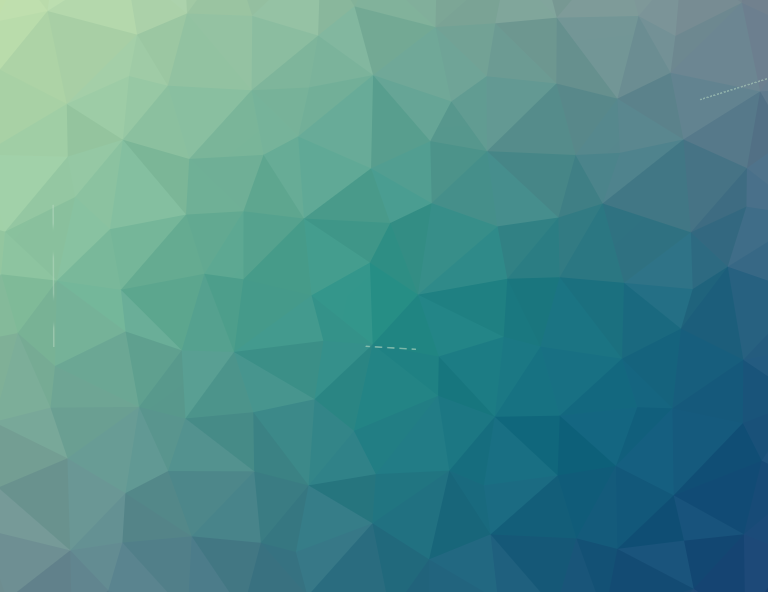
A Shadertoy shader for this background:

```glsl
vec3 path(vec3 a, vec3 b, vec3 c, float t) {
    t = 2.0 * clamp(t, 0.0, 1.0);
    return mix(mix(a, b, min(t, 1.0)), c, max(t - 1.0, 0.0));
}

// Pale green to teal to deep blue, with grey in the other two corners
vec3 gradient(vec2 uv) {
    vec3 left   = path(vec3(0.43, 0.54, 0.57), vec3(0.54, 0.76, 0.62), vec3(0.77, 0.89, 0.69), uv.y);
    vec3 centre = path(vec3(0.18, 0.42, 0.50), vec3(0.19, 0.56, 0.52), vec3(0.51, 0.70, 0.61), uv.y);
    vec3 right  = path(vec3(0.14, 0.26, 0.45), vec3(0.22, 0.38, 0.50), vec3(0.46, 0.52, 0.57), uv.y);
    vec2 fromBlue = uv - vec2(0.80, 0.30);
    float blueGlow = exp(-8.0 * dot(fromBlue, fromBlue));
    return path(left, centre, right, uv.x) - vec3(0.12, 0.01, 0.0) * blueGlow;
}

// Lattice corner displaced by layered sines
vec2 vertex(vec2 cell) {
    vec2 jitter = 0.18 * sin(cell.x * vec2(2.4, 4.1) + cell.y * vec2(5.2, 1.7))
                + 0.12 * sin(cell.x * vec2(5.3, 2.9) - cell.y * vec2(3.1, 4.6) + 1.3);
    return (cell + jitter - vec2(0.0, 0.23)) * vec2(0.105, 0.11);
}

// Positive distance to the left of the line from a to b
float side(vec2 p, vec2 a, vec2 b) {
    vec2 d = normalize(b - a);
    return dot(p - a, vec2(-d.y, d.x));
}

// Flat facet colour in rgb, weighted by its coverage in alpha
vec4 facet(vec2 p, vec2 a, vec2 b, vec2 c, float pixel) {
    float inside = min(side(p, a, b), min(side(p, b, c), side(p, c, a)));
    float coverage = clamp(inside / pixel + 0.5, 0.0, 1.0);
    vec2 middle = (a + b + c) / 3.0;
    float tint = 0.018 * sin(dot(middle, vec2(131.0, 87.0)));
    return vec4(gradient(middle / vec2(1.3, 1.0)) + tint, 1.0) * coverage;
}

// Thin broken seam between two facets
float seam(vec2 p, vec2 a, vec2 b, float dashes) {
    vec2 d = b - a;
    float t = clamp(dot(p - a, d) / dot(d, d), 0.0, 1.0);
    float line = 1.0 - smoothstep(0.0004, 0.0022, length(p - a - t * d));
    return line * smoothstep(-0.7, 0.1, cos(6.2832 * dashes * t));
}

void mainImage(out vec4 fragColor, in vec2 fragCoord) {
    vec2 uv = fragCoord / iResolution.xy;
    vec2 p = uv * vec2(1.3, 1.0);
    float pixel = 1.0 / iResolution.y;
    vec2 home = floor(p / vec2(0.105, 0.11) + vec2(0.0, 0.23));

    // Split each nearby quad along its shorter diagonal
    vec4 sum = vec4(gradient(uv), 1.0) * 0.001;
    for (int y = -1; y <= 1; y++) {
        for (int x = -1; x <= 1; x++) {
            vec2 cell = home + vec2(x, y);
            vec2 a = vertex(cell);
            vec2 b = vertex(cell + vec2(1.0, 0.0));
            vec2 c = vertex(cell + vec2(1.0, 1.0));
            vec2 d = vertex(cell + vec2(0.0, 1.0));
            if (distance(a, c) < distance(b, d)) {
                sum += facet(p, a, b, c, pixel) + facet(p, a, c, d, pixel);
            } else {
                sum += facet(p, a, b, d, pixel) + facet(p, b, c, d, pixel);
            }
        }
    }
    vec3 color = sum.rgb / sum.a;

    // Pale seams
    float seams = 0.5 * seam(p, vec2(0.090, 0.653), vec2(0.091, 0.415), 2.0)
                + 0.6 * seam(p, vec2(0.620, 0.415), vec2(0.703, 0.410), 4.0)
                + 0.5 * seam(p, vec2(1.186, 0.832), vec2(1.302, 0.868), 20.0);
    color = mix(color, vec3(0.72, 0.85, 0.76), seams);
    fragColor = vec4(clamp(color, 0.0, 1.0), 1.0);
}
```
